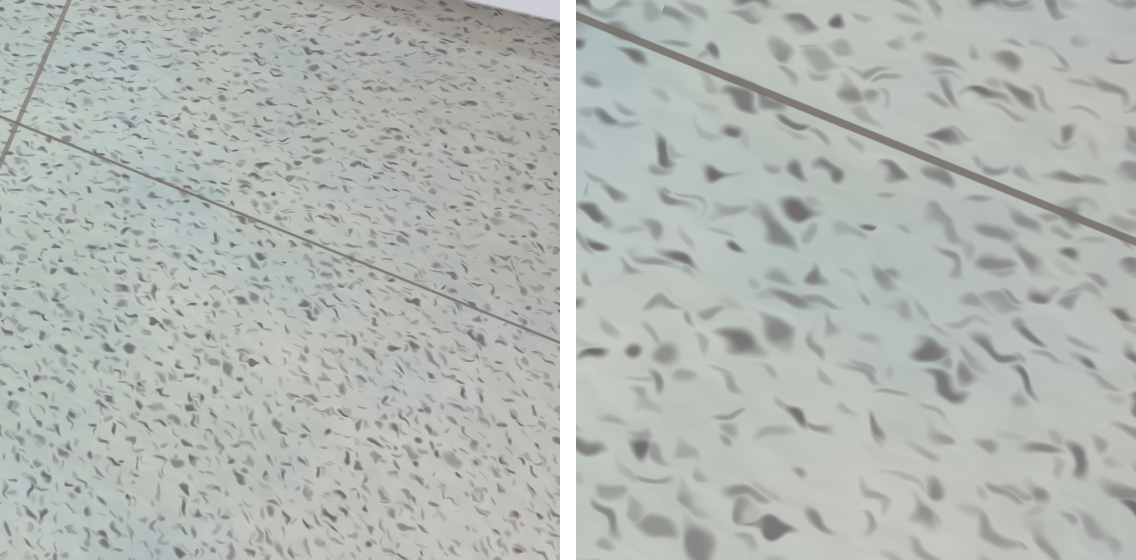
Left: the whole. Right: its middle third, enlarged.
Reproduce this texture procedurally as a WebGL 1 fragment shader.

```glsl
precision highp float;
// Pale speckled stone floor seen at a slant: soft dark flecks scattered on a
// jittered grid in a foreshortened plane, over cloudy grey-green stone.
// Two thin joints cross the floor and a pale wall meets its upper right corner.

uniform vec2 u_resolution;

#define FLECK_FREQ 29.0
#define FAINT_FREQ 37.0
#define BLOT_FREQ 13.0
#define FLECK_DENSITY 0.82
#define FLECK_DARKNESS 0.88
#define FAINT_DARKNESS 0.42
#define WARP 0.007
#define ANGLE_NEAR -0.95
#define ANGLE_FAR -0.15
#define MOTTLE 0.055
#define JOINT_WIDTH 0.0023

const vec3 STONE_COOL = vec3(0.722, 0.763, 0.738);
const vec3 STONE_WARM = vec3(0.755, 0.748, 0.724);
const vec3 STONE_SHADE = vec3(0.678, 0.680, 0.664);
const vec3 FLECK_COLOR = vec3(0.390, 0.372, 0.380);
const vec3 JOINT_COLOR = vec3(0.470, 0.445, 0.425);
const vec3 WALL_COLOR = vec3(0.800, 0.805, 0.835);

float hash(vec2 p) {
  return fract(sin(dot(p, vec2(127.1, 311.7))) * 43758.5453);
}

float noise(vec2 p) {
  vec2 i = floor(p);
  vec2 f = fract(p);
  f = f * f * (3.0 - 2.0 * f);
  return mix(mix(hash(i), hash(i + vec2(1.0, 0.0)), f.x),
             mix(hash(i + vec2(0.0, 1.0)), hash(i + 1.0), f.x), f.y);
}

float fbm(vec2 p) {
  return 0.55 * noise(p) + 0.3 * noise(p * 2.1 + 7.3) + 0.15 * noise(p * 4.3 + 3.1);
}

vec2 rotate(vec2 p, float a) {
  float c = cos(a);
  float s = sin(a);
  return vec2(c * p.x + s * p.y, c * p.y - s * p.x);
}

// Strength of the darkest soft ellipse near p, one candidate per grid cell
float flecks(vec2 p, float freq, float density, float seed) {
  vec2 g = p * freq;
  float strongest = 0.0;
  for (int y = -1; y <= 1; y++) {
    for (int x = -1; x <= 1; x++) {
      vec2 cell = floor(g) + vec2(float(x), float(y));
      vec2 id = cell + seed;
      vec2 center = cell + 0.1 + 0.8 * vec2(hash(id), hash(id + 41.3));
      float angle = mix(ANGLE_NEAR, ANGLE_FAR, center.y / (freq * 1.35));
      angle += 1.1 * (hash(id + 17.9) - 0.5);
      vec2 size = vec2(mix(0.24, 0.56, hash(id + 5.7)), mix(0.12, 0.23, hash(id + 29.1)));
      float r = length(rotate(g - center, angle) / size);
      float strength = step(hash(id + 63.7), density) * mix(0.35, 1.0, hash(id + 83.3));
      strongest = max(strongest, strength * (1.0 - smoothstep(0.25, 1.2, r)));
    }
  }
  return strongest;
}

// Signed distance to the line from a to b, positive on its left
float side(vec2 p, vec2 a, vec2 b) {
  vec2 d = normalize(b - a);
  return dot(p - a, vec2(-d.y, d.x));
}

float joint(float dist, float width, float pixel) {
  return 1.0 - smoothstep(width - pixel, width + pixel, abs(dist));
}

void main() {
  vec2 uv = gl_FragCoord.xy / u_resolution;
  float pixel = 1.0 / min(u_resolution.x, u_resolution.y);

  // Foreshortened floor plane, bent a little to make the flecks irregular
  vec2 plane = vec2((uv.x - 0.5) * (1.0 + 0.3 * uv.y), uv.y * (1.0 + 0.35 * uv.y));
  vec2 bend = vec2(noise(plane * 65.0), noise(plane * 65.0 + 19.7)) - 0.5;
  vec2 p = plane + WARP * 2.0 * bend;

  // Stone: warm near right, cool on the left, shaded toward the wall
  float clouds = fbm(plane * 5.0 + 11.0);
  vec3 color = mix(STONE_COOL, STONE_WARM, smoothstep(0.1, 1.1, uv.x + 0.5 * (clouds - uv.y)));
  color = mix(color, STONE_SHADE, smoothstep(0.95, 1.85, uv.x + uv.y));
  vec2 grain = rotate(p, mix(ANGLE_NEAR, ANGLE_FAR, uv.y));
  color += MOTTLE * (fbm(grain * vec2(32.0, 62.0)) - 0.42);
  color += 0.05 * (clouds - 0.5);
  color += vec3(-0.02, -0.005, 0.015) * smoothstep(0.5, 0.8, fbm(plane * 6.0 + 31.0));

  // Flecks: faint ones below, dark ones above, a few large blots
  float crowd = mix(0.75, 1.2, fbm(plane * 7.0 + 53.0));
  float faint = FAINT_DARKNESS * flecks(p + 0.013, FAINT_FREQ, 0.8, 211.0);
  float dark = FLECK_DARKNESS * flecks(p, FLECK_FREQ, FLECK_DENSITY * crowd, 101.0);
  float blots = 0.8 * flecks(p * vec2(1.0, 0.9), BLOT_FREQ * 1.6, 0.06, 307.0);
  color = mix(color, FLECK_COLOR, max(max(faint, dark), blots));

  // Joints: a long thin one and a wider, paler one at the left
  float longJoint = joint(side(uv, vec2(0.0, 0.792), vec2(1.0, 0.388)), JOINT_WIDTH, pixel);
  float leftJoint = joint(side(uv, vec2(0.0, 0.707), vec2(0.124, 1.0)), JOINT_WIDTH * 1.8, pixel);
  color = mix(color, JOINT_COLOR + 0.06, 0.85 * leftJoint);
  color = mix(color, JOINT_COLOR, 0.9 * longJoint);

  // Brownish border strip and the wall with its soft shadow
  float strip = side(uv, vec2(0.56, 1.0), vec2(1.0, 0.883));
  float wall = side(uv, vec2(0.83, 1.0), vec2(1.0, 0.961));
  color *= mix(vec3(1.0), vec3(0.91, 0.885, 0.87), smoothstep(-0.012, 0.006, strip));
  color *= 1.0 - 0.14 * smoothstep(-0.05, 0.0, wall);
  color = mix(color, WALL_COLOR, smoothstep(-0.004, 0.004, wall));

  gl_FragColor = vec4(color, 1.0);
}
```
